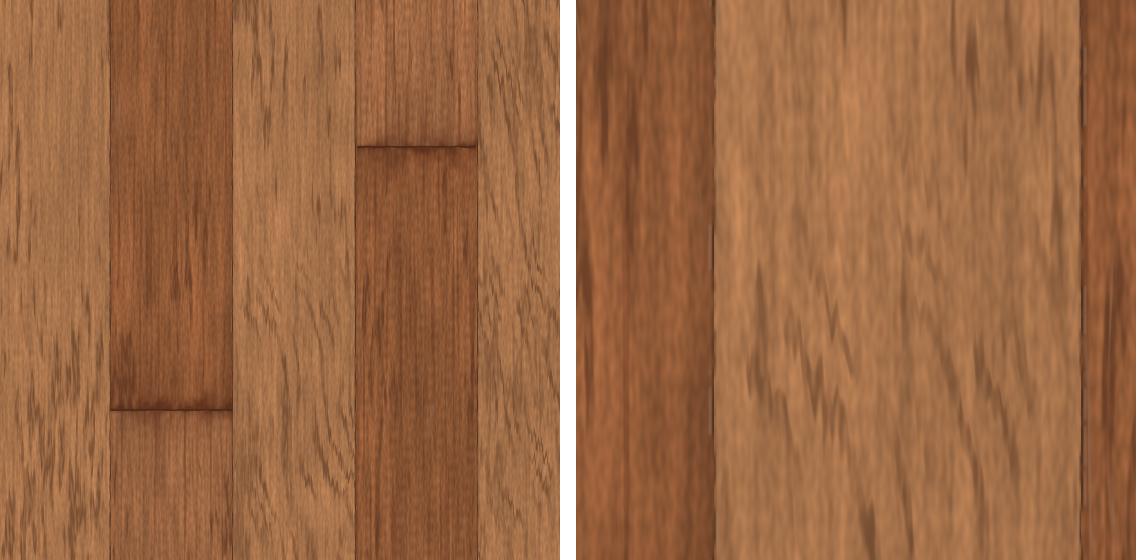
Left: the whole. Right: its middle third, enlarged.
This texture is drawn by a three.js fragment shader. Its source:

```glsl
varying vec2 vUv;

const float PLANK_WIDTH = 0.2188;
const float FIRST_SEAM = -0.0222;
const vec3 HONEY = vec3(0.658, 0.453, 0.298);
const vec3 CHESTNUT = vec3(0.600, 0.392, 0.255);
const vec3 RUSSET = vec3(0.556, 0.346, 0.212);
const vec3 FLECK_BROWN = vec3(0.405, 0.260, 0.165);
const vec3 STAIN = vec3(0.330, 0.160, 0.090);
const vec3 SEAM_BROWN = vec3(0.270, 0.160, 0.100);
const vec3 WORN_GREY = vec3(0.590, 0.450, 0.360);

vec2 gradientAt(vec2 cell) {
  float angle = 6.2832 * fract(sin(dot(cell, vec2(127.1, 311.7))) * 43758.5);
  return vec2(cos(angle), sin(angle));
}

float gradientNoise(vec2 p) {
  vec2 cell = floor(p);
  vec2 f = fract(p);
  vec2 blend = f * f * f * (f * (f * 6.0 - 15.0) + 10.0);
  float a = dot(gradientAt(cell), f);
  float b = dot(gradientAt(cell + vec2(1.0, 0.0)), f - vec2(1.0, 0.0));
  float c = dot(gradientAt(cell + vec2(0.0, 1.0)), f - vec2(0.0, 1.0));
  float d = dot(gradientAt(cell + vec2(1.0)), f - vec2(1.0));
  return mix(mix(a, b, blend.x), mix(c, d, blend.x), blend.y);
}

float fbm(vec2 p) {
  float sum = 0.0;
  float amplitude = 0.6;
  for (int i = 0; i < 3; i++) {
    sum += amplitude * gradientNoise(p);
    p = p * 2.03 + 17.3;
    amplitude *= 0.5;
  }
  return sum;
}

// Fine fibres running along the board
float fibres(vec2 p) {
  return 0.40 * gradientNoise(p * vec2(105.0, 3.0))
       + 0.65 * gradientNoise(p * vec2(225.0, 12.0))
       + 0.55 * gradientNoise(p * vec2(310.0, 85.0));
}

// Shift along the grain that frays the ends of dark marks
vec2 fray(vec2 p, float amount) {
  return p + vec2(0.007 * gradientNoise(p * vec2(9.0, 5.0)),
                  amount * gradientNoise(p * vec2(230.0, 10.0)));
}

// Scattered long pores gathered in patches
float flecks(vec2 p, float density) {
  vec2 q = fray(p, 0.034);
  float pores = gradientNoise(q * vec2(80.0, 7.0))
              + 0.55 * gradientNoise(q * vec2(165.0, 17.0));
  float cluster = gradientNoise(p * vec2(11.0, 2.1));
  return smoothstep(0.22, 0.62, pores + 0.9 * cluster + density);
}

// Arching growth rings with a few gaps
float cathedral(vec2 p, float rings) {
  vec2 q = fray(p, 0.030);
  float field = q.x * rings + q.y * 10.0
              + 2.6 * gradientNoise(q * vec2(7.0, 3.2))
              + 0.5 * gradientNoise(q * vec2(30.0, 10.0));
  float band = smoothstep(0.55, 1.0, 0.5 + 0.5 * sin(6.2832 * field));
  return band * smoothstep(-0.30, 0.22, gradientNoise(p * vec2(26.0, 7.0)));
}

float line(float dist, float halfWidth) {
  return 1.0 - smoothstep(halfWidth * 0.4, halfWidth * 1.6, dist);
}

void main() {
  // Plank layout: red planks alternate with pale ones and carry end joints
  float across = (vUv.x - FIRST_SEAM) / PLANK_WIDTH;
  float column = floor(across);
  float red = mod(column, 2.0);
  float jointY = 0.268 + 0.235 * (column - 1.0);
  float jointOffset = vUv.y - jointY;
  float upper = smoothstep(-0.001, 0.001, jointOffset) * red;
  float aged = abs(upper - step(2.0, column)) * red;
  float seamDist = (0.5 - abs(fract(across) - 0.5)) * PLANK_WIDTH;

  // Each board has its own cut of wood
  vec2 grain = vUv + vec2(3.7 * column, 5.3 * column + 7.0 * step(0.5, upper));
  vec3 color = mix(HONEY, mix(CHESTNUT, RUSSET, aged), red);

  // Broad tone, streaks and fibres
  float broad = fbm(grain * vec2(10.0, 2.2));
  float streak = gradientNoise(grain * vec2(46.0, 1.3));
  color *= 1.0 + mix(0.16, 0.24, red) * broad + mix(0.06, 0.12, red) * streak;
  color *= 1.0 + mix(0.21, 0.27, red) * fibres(grain);

  // Long hairline grain, strongest on the red boards
  float hairline = smoothstep(0.14, 0.42, gradientNoise(grain * vec2(150.0, 2.6)));
  color = mix(color, STAIN, mix(0.07, 0.28, red) * hairline);

  // Pores and ring figure, split into strands
  float poreMark = flecks(grain, mix(0.06, -0.06, red));
  float ringZone = mix(1.0 - smoothstep(0.35, 0.65, vUv.y), 1.0, step(3.0, column));
  float ringStrength = ringZone * step(2.0, column) * (1.0 - red);
  float figure = cathedral(grain, 38.0) * (0.12 + 0.80 * ringStrength) * (1.0 - red);
  float strands = smoothstep(-0.35, 0.25, gradientNoise(grain * vec2(270.0, 32.0)));
  float mark = max(0.72 * poreMark * (1.0 - 0.35 * ringStrength), 0.80 * figure);
  mark *= 0.40 + 0.60 * strands;
  color = mix(color, mix(FLECK_BROWN, STAIN, 0.4 * red), clamp(mark, 0.0, 1.0));

  // Short pale scratches along the aged boards
  float scratch = line(abs(gradientNoise(fray(grain, 0.02) * vec2(46.0, 3.5))), 0.035);
  float scratchPatch = smoothstep(0.20, 0.42, gradientNoise(grain * vec2(17.0, 9.0)));
  color = mix(color, WORN_GREY, 0.45 * scratch * scratchPatch * aged);

  // Stain pooled by the end joints and along red plank edges
  float scallop = gradientNoise(vec2(grain.x * 38.0, column + 0.4));
  float reach = 0.015 + 0.026 * scallop;
  float pool = exp(-abs(jointOffset) / max(reach, 0.004));
  float blotch = 0.75 + 1.2 * fbm(grain * vec2(40.0, 26.0));
  float haze = 0.26 * aged * exp(-abs(jointOffset) / 0.10) * blotch;
  float edgeStain = 0.14 * exp(-seamDist / 0.008);
  float stain = 0.85 * pool * blotch + haze + edgeStain;
  color = mix(color, STAIN, red * clamp(stain, 0.0, 0.8));

  // Seams and joints with uneven wear
  float wear = gradientNoise(vec2(column + 0.3, vUv.y * 34.0))
             + 0.5 * gradientNoise(vec2(column + 0.6, vUv.y * 120.0));
  float seam = line(seamDist, 0.0013) * clamp(0.36 + 1.0 * wear, 0.06, 0.75);
  float jointWobble = 0.0018 * gradientNoise(vec2(grain.x * 55.0, 0.3));
  float joint = red * line(abs(jointOffset + jointWobble), 0.0015);
  color = mix(color, SEAM_BROWN, max(seam, 0.85 * joint));
  float chip = line(abs(seamDist - 0.0022), 0.0010) * smoothstep(0.08, 0.3, wear);
  color = mix(color, WORN_GREY, 0.40 * chip);

  gl_FragColor = vec4(color, 1.0);
}
```
